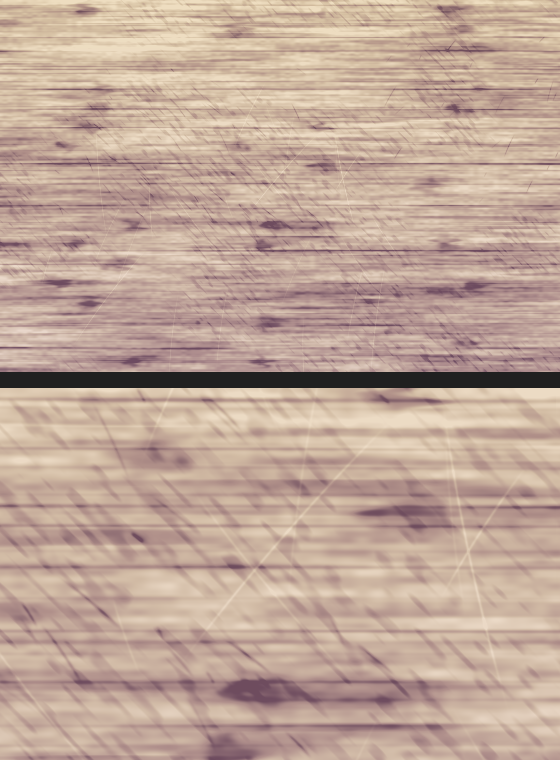
Top, the full canvas; bottom, a detail of the centre.
This texture is drawn by a WebGL 1 fragment shader. Its source:

```glsl
precision highp float;
// Worn bamboo board: stretched noise gives the horizontal grain, jittered rows
// give the dark seams and plum knots, and looped line segments give the cuts.
// All layers add to one tone value, which a four-colour ramp turns into wood.
uniform vec2 u_resolution;

#define STRIPS 19.0
#define FINE_STRIPS 53.0
#define SEAM_WIDTH 0.0023
#define SEAM_DEPTH 0.48
#define KNOT_CHANCE 0.55
#define KNOT_DEPTH 0.42
#define BASE_TONE 0.665
#define TOP_LIGHT 0.33
#define GRAIN_DEPTH 0.36
#define DARK_CUTS 80
#define LIGHT_CUTS 24
#define CUT_WIDTH 0.0016

const vec3 PLUM  = vec3(0.43, 0.30, 0.37);
const vec3 MAUVE = vec3(0.69, 0.57, 0.545);
const vec3 STRAW = vec3(0.82, 0.74, 0.65);
const vec3 CREAM = vec3(0.92, 0.86, 0.78);

float hash(vec2 p) {
  vec3 q = fract(p.xyx * 0.1031);
  q += dot(q, q.yzx + 33.33);
  return fract((q.x + q.y) * q.z);
}

float noise(vec2 p) {
  vec2 cell = floor(p), f = fract(p);
  f = f * f * (3.0 - 2.0 * f);
  float low = mix(hash(cell), hash(cell + vec2(1.0, 0.0)), f.x);
  float high = mix(hash(cell + vec2(0.0, 1.0)), hash(cell + 1.0), f.x);
  return mix(low, high, f.y);
}

// Soft, slightly curved line that fades at both ends
float stroke(vec2 p, vec2 centre, float angle, float reach, float width) {
  vec2 dir = vec2(cos(angle), sin(angle)), d = p - centre;
  float along = dot(d, dir) / reach;
  float across = dot(d, vec2(-dir.y, dir.x)) + 0.04 * reach * along * along;
  return exp(-across * across / (width * width)) * (1.0 - smoothstep(0.4, 1.0, abs(along)));
}

// Irregular horizontal seams whose strength drifts along the board
float seams(vec2 p, float count, float width) {
  float row = floor(p.y * count);
  float d = (fract(p.y * count) - mix(0.2, 0.8, hash(vec2(row, count)))) / count;
  float strength = mix(0.1, 1.0, hash(vec2(row, count + 7.0)));
  strength *= mix(0.2, 1.3, noise(vec2(p.x * 6.0, row * 3.7 + count)));
  return strength * exp(-d * d / (width * width));
}

// At most one ragged knot in each cell, broken up by the fibres
float knots(vec2 p, float fibre) {
  vec2 size = vec2(0.5, 1.0 / STRIPS);
  vec2 cell = floor(p / size);
  float present = step(hash(cell + 41.0), KNOT_CHANCE) * mix(0.55, 1.1, hash(cell + 23.0));
  vec2 d = p - (cell + vec2(mix(0.2, 0.8, hash(cell + 5.0)), 0.5)) * size;
  d.x += 0.055 * (noise(p * vec2(18.0, 130.0)) - 0.5);
  d.y += 0.012 * (noise(p * vec2(50.0, 60.0) + 9.0) - 0.5);
  float scale = mix(0.7, 1.2, hash(cell + 17.0));
  float body = 1.0 - smoothstep(0.2, 1.3, length(d / (vec2(0.037, 0.021) * scale)));
  vec2 tail = d * vec2(11.0, 65.0);
  return present * (body * mix(0.55, 1.35, fibre) + 0.6 * exp(-dot(tail, tail)) * fibre);
}

// Long pale scratches minus short dark nicks
float cuts(vec2 p) {
  float dark = 0.0, light = 0.0;
  for (int i = 0; i < DARK_CUTS; i++) {
    float id = float(i), side = step(0.78, hash(vec2(id, 1.0)));
    vec2 spread = vec2(hash(vec2(id, 2.0)), hash(vec2(id, 3.0)));
    vec2 centre = mix(vec2(0.1, 0.32) + spread * vec2(0.75, 0.5),
                      vec2(1.0, 0.45) + spread * vec2(0.5, 0.45), side);
    float angle = mix(-0.85, 1.0, side) + 0.6 * (hash(vec2(id, 4.0)) - 0.5);
    float reach = mix(0.008, 0.045, pow(hash(vec2(id, 5.0)), 2.0));
    dark += stroke(p, centre, angle, reach, CUT_WIDTH) * mix(0.2, 0.8, hash(vec2(id, 6.0)));
  }
  for (int i = 0; i < LIGHT_CUTS; i++) {
    float id = float(i) + 100.0;
    vec2 centre = vec2(0.1, 0.05) + vec2(hash(vec2(id, 1.0)), hash(vec2(id, 2.0))) * vec2(0.95, 0.65);
    float angle = mix(0.65, 2.3, hash(vec2(id, 3.0)));
    float reach = mix(0.04, 0.18, hash(vec2(id, 4.0)));
    light += stroke(p, centre, angle, reach, CUT_WIDTH * 0.8) * mix(0.15, 0.75, hash(vec2(id, 5.0)));
  }
  return 0.24 * min(light, 1.0) - 0.36 * min(dark, 1.0);
}

void main() {
  vec2 p = gl_FragCoord.xy / u_resolution.y;
  vec2 bent = p + vec2(0.0, 0.004 * (noise(p * vec2(3.0, 6.0)) - 0.5));
  // Grain from broad bands to fine broken fibres
  float broad = noise(bent * vec2(2.4, 23.0));
  float medium = noise(bent * vec2(6.0, 75.0) + 13.0);
  float fine = noise(bent * vec2(17.0, 168.0) + 29.0);
  float fleck = noise(bent * vec2(75.0, 170.0) + 37.0);
  float streak = smoothstep(0.6, 0.95, noise(bent * vec2(5.0, 110.0) + 51.0));
  float wear = smoothstep(0.4, 0.75, noise(p * vec2(5.0, 6.0) + 80.0));
  float hatch = smoothstep(0.55, 0.95, noise(vec2(p.x + p.y, p.x - p.y + 2.0) * vec2(120.0, 30.0)));
  // Add up the layers of tone
  float tone = BASE_TONE + TOP_LIGHT * (p.y - 0.5);
  tone += GRAIN_DEPTH * (1.05 * broad + 0.85 * medium + 0.8 * fine + 0.45 * fleck - 1.575);
  tone += 0.2 * (noise(p * vec2(2.5, 4.0) + 70.0) - 0.5) - 0.2 * wear * hatch;
  tone -= 0.26 * streak + SEAM_DEPTH * seams(bent, STRIPS, SEAM_WIDTH);
  tone -= 0.6 * SEAM_DEPTH * seams(bent, FINE_STRIPS, SEAM_WIDTH * 0.75);
  tone += cuts(p) - KNOT_DEPTH * knots(p, 0.5 * (medium + fine));
  // Tone to colour, warmer towards the top
  vec3 wood = mix(PLUM, MAUVE, smoothstep(-0.05, 0.42, tone));
  wood = mix(wood, STRAW, clamp((tone - 0.4) / 0.3, 0.0, 1.0));
  wood = mix(wood, CREAM, clamp((tone - 0.7) / 0.26, 0.0, 1.0));
  wood *= mix(vec3(0.99, 0.975, 1.025), vec3(1.015, 1.01, 0.965), p.y);
  gl_FragColor = vec4(wood, 1.0);
}
```
